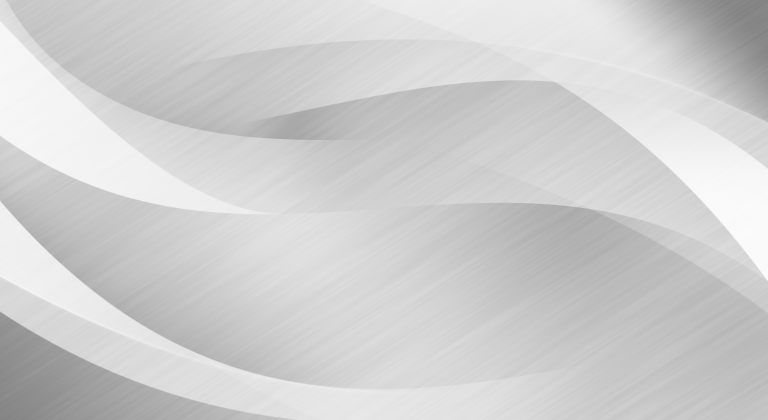
This background is drawn by a WebGL 2 fragment shader. Its source:

```glsl
#version 300 es
precision highp float;

#define BRUSH_ANGLE 0.56
#define BRUSH_AMOUNT 0.045
#define BRUSH_LENGTH 7.0
#define BRUSH_FINENESS 190.0
#define CORNER_DARK 0.50
#define RIM_WIDTH 0.004

uniform vec2 u_resolution;
out vec4 fragColor;

float hash(vec2 p) {
    vec3 q = fract(vec3(p.xyx) * 0.1031);
    q += dot(q, q.yzx + 33.33);
    return fract((q.x + q.y) * q.z);
}

float noise(vec2 p) {
    vec2 cell = floor(p), f = fract(p);
    f = f * f * (3.0 - 2.0 * f);
    return mix(mix(hash(cell), hash(cell + vec2(1, 0)), f.x),
               mix(hash(cell + vec2(0, 1)), hash(cell + vec2(1, 1)), f.x), f.y);
}

// Cubic through four heights spaced evenly over a span of x
float curve(float x, vec2 span, vec4 h) {
    float t = 3.0 * (x - span.x) / (span.y - span.x);
    float a = 1.0 - t, b = 2.0 - t, c = 3.0 - t;
    return dot(h, vec4(a * b * c / 6.0, t * b * c / 2.0, -t * a * c / 2.0, t * a * b / 6.0));
}

// Antialiased coverage of the side where d is positive
float cover(float d) {
    return clamp(d / max(fwidth(d), 1e-5) + 0.5, 0.0, 1.0);
}

float fadeOut(float from, float to, float x) {
    return 1.0 - smoothstep(from, to, x);
}

float rim(float d) {
    return exp(-abs(d) / RIM_WIDTH);
}

float glow(vec2 p, vec2 center, float radius) {
    vec2 d = (p - center) * vec2(u_resolution.x / u_resolution.y, 1.0) / radius;
    return exp(-dot(d, d));
}

// Streaks stretched along the brushing direction
float brushed(vec2 p) {
    float c = cos(BRUSH_ANGLE), s = sin(BRUSH_ANGLE);
    vec2 q = vec2(c * p.x + s * p.y, c * p.y - s * p.x) + 3.0;
    vec2 scale = vec2(BRUSH_LENGTH, BRUSH_FINENESS);
    return 0.6 * noise(q * scale) + 0.4 * noise(q * scale * vec2(0.6, 0.4) + 17.0) - 0.5;
}

void main() {
    vec2 uv = gl_FragCoord.xy / u_resolution;
    float aspect = u_resolution.x / u_resolution.y;
    vec2 p = vec2(uv.x, 1.0 - uv.y); // y measured down from the top
    float x = p.x, y = p.y;

    // Signed depth below each sweeping edge
    float crest = y - curve(x, vec2(0.195, 1.0), vec4(0.175, 0.097, 0.129, 0.292));
    float fold = y - curve(x, vec2(0.352, 1.0), vec4(0.280, 0.205, 0.211, 0.402));
    float plunge = y - curve(x, vec2(0.469, 1.0), vec4(0.0, 0.122, 0.323, 0.670));
    float hollow = y - curve(x, vec2(0.0, 0.508), vec4(0.038, 0.258, 0.328, 0.333))
                 + 0.067 * exp(-x / 0.036);
    float sheet = y - curve(x, vec2(0.0, 0.378), vec4(0.050, 0.278, 0.447, 0.510));
    float wave = y - curve(x, vec2(0.0, 1.0), vec4(0.323, 0.510, 0.483, 0.670));
    float veil = y - curve(x, vec2(0.521, 1.0), vec4(0.330, 0.431, 0.562, 0.746));
    float bowl = y - curve(x, vec2(0.0, 0.781), vec4(0.478, 0.844, 0.926, 0.861));
    float lip = y - curve(x, vec2(0.0, 0.625), vec4(0.658, 0.830, 0.921, 0.921));
    float base = y - curve(x, vec2(0.0, 0.391), vec4(0.742, 0.873, 0.957, 1.0));
    float crease = y - curve(x, vec2(0.169, 0.417), vec4(0.754, 0.842, 0.928, 1.0));

    float rightOfPlunge = cover(-plunge) * smoothstep(0.44, 0.52, x);
    float aboveVeil = cover(-veil) * smoothstep(0.52, 0.72, x);

    // Upper field and its dark corner
    float shade = mix(0.79, 0.90, smoothstep(0.0, 0.55, x)) - 0.2 * y;
    shade = mix(shade, CORNER_DARK, smoothstep(1.35, 1.75, x * aspect - y));
    shade += 0.025 * rightOfPlunge;

    // Ribbon under the crest
    float ribbon = mix(0.75, 0.86, smoothstep(0.2, 0.65, x)) + 0.2 * max(crest, 0.0)
                 - 0.06 * smoothstep(0.82, 1.0, x) + 0.025 * rightOfPlunge;
    shade = mix(shade, ribbon, cover(crest) * smoothstep(0.17, 0.35, x));
    shade += 0.035 * rim(crest) * smoothstep(0.6, 0.8, x);

    // Shadowed fold and the bright sheet at its right
    float folded = mix(0.68, 0.742, smoothstep(0.33, 0.52, x)) + 0.3 * max(fold, 0.0);
    folded += 0.025 * aboveVeil;
    folded = mix(folded, mix(0.875, 0.98, smoothstep(0.15, 0.5, y)), rightOfPlunge);
    shade = mix(shade, folded, cover(fold) * smoothstep(0.30, 0.40, x));

    // Left hollow, ribbon and white sheet
    shade -= 0.08 * exp(-abs(hollow) / 0.07) * smoothstep(0.1, 0.3, x) * fadeOut(0.35, 0.5, x);
    float band = 0.82 + 0.35 * clamp(hollow, 0.0, 0.15) + 0.04 * fadeOut(0.0, 0.3, x);
    shade = mix(shade, band, cover(hollow) * fadeOut(0.33, 0.53, x));
    shade = mix(shade, 0.965 - 0.12 * x, cover(sheet) * fadeOut(0.32, 0.42, x));

    // Central body below the long wave
    float body = 0.80 + 0.08 * glow(p, vec2(0.37, 0.56), 0.24)
               - 0.12 * glow(p, vec2(0.75, 0.50), 0.26)
               - 0.07 * glow(p, vec2(0.98, 0.80), 0.22)
               + 0.05 * glow(p, vec2(0.55, 0.90), 0.25)
               + 0.06 * glow(p, vec2(0.0, 0.36), 0.14)
               - 0.11 * exp(-abs(bowl) / 0.15) * fadeOut(0.25, 0.5, x)
               + 0.06 * aboveVeil;
    shade = mix(shade, body, cover(wave));

    // Lower ribbons and dark left corner
    float rise = mix(0.94, 0.87, smoothstep(0.0, 0.35, x));
    rise += 0.015 * cover(-crease) * smoothstep(0.15, 0.22, x);
    shade = mix(shade, rise, cover(bowl) * fadeOut(0.55, 0.80, x));
    float under = mix(0.84, 0.89, smoothstep(0.0, 0.5, x));
    under += 0.012 * cover(-crease) * smoothstep(0.2, 0.3, x);
    shade = mix(shade, under, cover(lip) * fadeOut(0.45, 0.62, x));
    shade += 0.03 * rim(lip) * fadeOut(0.4, 0.6, x);
    float corner = 0.58 + 0.7 * x - 0.25 * (y - 0.75);
    shade = mix(shade, corner, cover(base) * fadeOut(0.36, 0.42, x));

    // Brushed grain, weaker on the bright parts
    shade += BRUSH_AMOUNT * brushed(uv * vec2(aspect, 1.0)) * (1.0 - 0.75 * smoothstep(0.82, 0.95, shade));
    fragColor = vec4(vec3(clamp(shade, 0.0, 1.0)), 1.0);
}
```
